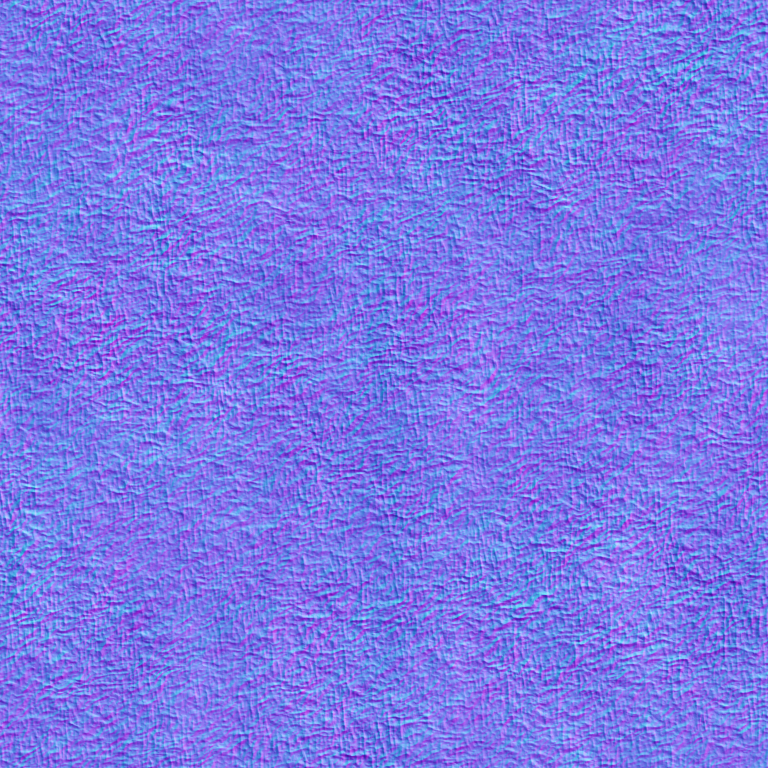
A Shadertoy shader for this texture map:

```glsl
vec2 hashGradient(ivec2 cell) {
    uvec2 u = uvec2(cell);
    uint h = u.x * 1597334677u ^ u.y * 3812015801u;
    h = (h ^ (h >> 15)) * 2246822519u;
    h = (h ^ (h >> 13)) * 3266489917u;
    h ^= h >> 16;
    float angle = float(h & 65535u) / 65536.0 * 6.28319;
    return vec2(cos(angle), sin(angle));
}

float gradientNoise(vec2 p) {
    ivec2 i = ivec2(floor(p));
    vec2 f = fract(p);
    vec2 w = f * f * f * (f * (f * 6.0 - 15.0) + 10.0);
    float a = dot(hashGradient(i), f);
    float b = dot(hashGradient(i + ivec2(1, 0)), f - vec2(1, 0));
    float c = dot(hashGradient(i + ivec2(0, 1)), f - vec2(0, 1));
    float d = dot(hashGradient(i + ivec2(1, 1)), f - vec2(1, 1));
    return mix(mix(a, b, w.x), mix(c, d, w.x), w.y);
}

// Two independent noises
vec2 noisePair(vec2 p) {
    return vec2(gradientNoise(p), gradientNoise(p.yx + 91.0));
}

// Stretched noise with a slight fold at its zero line, slope near one
float creases(vec2 p, float angle, vec2 freq) {
    vec2 along = vec2(cos(angle), sin(angle));
    vec2 q = vec2(dot(p, along), dot(p, vec2(-along.y, along.x)));
    float n = gradientNoise(q * freq + angle * 37.0);
    return (0.9 * n + 0.45 * sqrt(n * n + 0.003)) / freq.y;
}

// Soft 0..1 mask that selects regions of the cloth
float region(vec2 p) {
    return smoothstep(-0.35, 0.35, gradientNoise(p));
}

float height(vec2 p) {
    vec2 bend = noisePair(p * 13.0 + 5.0);
    vec2 q = p + 0.013 * bend + 0.006 * noisePair(p * 47.0 + 7.0);

    float level = mix(0.2, 0.38, region(p * vec2(15.0, 22.0) + 3.0));
    float slanted = mix(0.08, 0.36, region(p * 12.0 + 19.0));
    float steep = mix(0.04, 0.32, region(p * 14.0 + 57.0));
    float upright = mix(0.2, 0.42, region(p * vec2(26.0, 13.0) + 83.0));

    float h = level * creases(q, 0.06, vec2(56.0, 150.0));
    h += slanted * creases(q, 0.55, vec2(44.0, 145.0));
    h += steep * creases(q, 0.95, vec2(40.0, 135.0));
    // Wider folds, partly slanted
    h += 0.14 * creases(q, 0.2, vec2(30.0, 80.0));
    h += 0.13 * creases(q, 0.7, vec2(13.0, 38.0));
    // Upright threads stay straighter than the creases
    h += upright * creases(p + 0.004 * bend, 1.6, vec2(68.0, 200.0));
    // Fine grain
    h += 0.27 * creases(p, 0.3, vec2(180.0, 235.0));

    // Worn diagonal bands are smoother
    vec2 band = vec2(p.x + 0.5 * p.y, p.y - 0.5 * p.x);
    return h * mix(0.85, 1.15, region(band * vec2(4.5, 3.0) + 11.0));
}

void mainImage(out vec4 fragColor, in vec2 fragCoord) {
    vec2 p = fragCoord / iResolution.y;

    // Surface slope by central differences
    vec2 e = vec2(0.0006, 0.0);
    float left = height(p - e.xy), right = height(p + e.xy);
    float below = height(p - e.yx), above = height(p + e.yx);
    vec2 slope = vec2(left - right, below - above) / (2.0 * e.x);
    vec2 tilt = slope * inversesqrt(1.0 + dot(slope, slope));

    // Tilt to colour, lit a little from the upper right
    vec2 rg = vec2(0.478, 0.471) + vec2(0.43, 0.46) * tilt + 0.07 * tilt.yx;

    // Broad drift of the cloth, then smaller patches
    rg += 0.09 * noisePair(p * vec2(9.0, 6.0) + 61.0);
    rg += 0.07 * noisePair(p * 36.0 + 31.0);

    vec2 d = rg - vec2(0.478, 0.471);
    float blue = 0.92 + 0.3 * (d.x + d.y) - 0.4 * dot(d, d);
    fragColor = vec4(clamp(vec3(rg, blue), 0.0, 1.0), 1.0);
}
```
